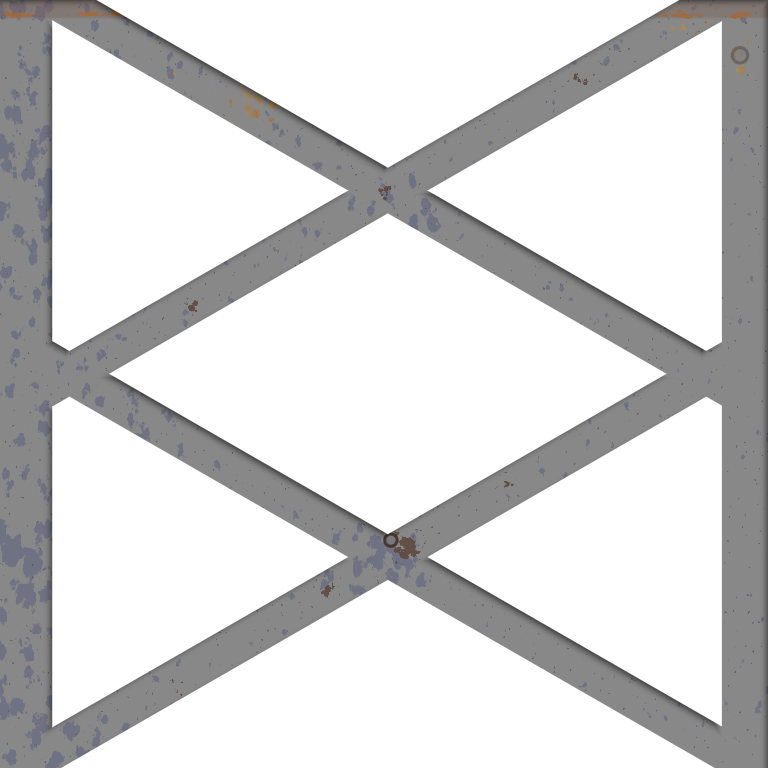
This pattern is drawn by a WebGL 2 fragment shader. Its source:

```glsl
#version 300 es
precision highp float;
// Worn grey steel lattice: two tiers of crossing braces between side posts, with white openings.

uniform vec2 u_resolution;
out vec4 outColor;

const vec3 OPENING = vec3(1.0);
const vec3 STEEL = vec3(0.533);
const vec3 BLUE_WEAR = vec3(0.42, 0.43, 0.51);
const vec3 DARK_FLECK = vec3(0.34, 0.33, 0.35);
const vec3 BROWN_RUST = vec3(0.36, 0.27, 0.23);
const vec3 ORANGE_RUST = vec3(0.64, 0.41, 0.22);
const vec3 OCHRE = vec3(0.68, 0.57, 0.34);

const vec2 JUNCTION = vec2(0.505, 0.2747); // lower brace crossing
const float TIER = 0.4772;                 // height of one repeat
const float SLOPE = 0.5755;
const float HALF_BRACE = 0.0297;           // measured vertically
const vec2 POST_EDGES = vec2(0.068, 0.940);

vec2 hash2(vec2 p) {
  vec3 q = fract(vec3(p.xyx) * vec3(0.1031, 0.1030, 0.0973));
  q += dot(q, q.yzx + 33.33);
  return fract((q.xx + q.yz) * q.zy);
}

// Cellular noise, brightest at the cell points
float cellular(vec2 p) {
  vec2 cell = floor(p), local = fract(p);
  float nearest = 1.0;
  for (int j = -1; j <= 1; j++)
    for (int i = -1; i <= 1; i++) {
      vec2 g = vec2(i, j);
      nearest = min(nearest, length(g + hash2(cell + g + 50.0) - local));
    }
  return 1.0 - nearest;
}

// Ragged flakes; coverage grows with density
float flakes(vec2 p, float density) {
  float sum = 0.0, amplitude = 0.5;
  for (int i = 0; i < 4; i++) {
    sum += amplitude * cellular(p);
    p = p * 2.1 + 7.3;
    amplitude *= 0.5;
  }
  return smoothstep(0.0, 0.05, sum + density - 0.82);
}

float spot(vec2 p, vec2 center, vec2 radius) {
  vec2 q = (p - center) / radius;
  return exp(-dot(q, q));
}

// Distance to the parallel braces of one slope, one per tier
float braces(vec2 p, float slope) {
  float v = p.y - JUNCTION.y - slope * (p.x - JUNCTION.x);
  v -= TIER * clamp(floor(v / TIER + 0.5), 0.0, 1.0);
  return (abs(v) - HALF_BRACE) / sqrt(1.0 + slope * slope);
}

float lattice(vec2 p) {
  float posts = min(p.x - POST_EDGES.x, POST_EDGES.y - p.x);
  return min(posts, min(braces(p, SLOPE), braces(p, -SLOPE)));
}

vec3 addBolt(vec3 color, vec2 p, vec2 center, float radius, float strength) {
  float r = length(p - center);
  float ring = 1.0 - smoothstep(0.001, 0.003, abs(r - radius));
  color = mix(color, STEEL * 0.9, strength * (1.0 - smoothstep(radius - 0.002, radius, r)));
  return mix(color, BROWN_RUST * 0.7, strength * ring);
}

vec3 wornSteel(vec2 p) {
  // Blue-grey wear, heavier toward the left
  float drift = sin(9.0 * p.x + 3.0 * sin(7.0 * p.y)) * sin(13.0 * p.y + 2.0 * sin(11.0 * p.x));
  float blueDensity = 0.07 + 0.15 * exp(-5.0 * p.x) + 0.06 * drift
    + 0.16 * spot(p, vec2(0.03, 0.28), vec2(0.05))
    + 0.14 * spot(p, JUNCTION, vec2(0.09, 0.05))
    + 0.12 * spot(p, JUNCTION + vec2(0.04, TIER - 0.02), vec2(0.05));
  vec3 color = mix(STEEL, BLUE_WEAR, 0.85 * flakes(p * vec2(34.0, 24.0), blueDensity));
  color = mix(color, DARK_FLECK, 0.7 * flakes(p * vec2(80.0, 62.0) + 9.0, 0.06));

  // Brown spots scattered along the rising braces
  float brown = 0.0;
  for (int i = 0; i < 7; i++) {
    vec2 h = hash2(vec2(float(i) + 3.0, 17.0));
    float x = mix(0.12, 0.9, (float(i) + h.x) / 7.0);
    float y = JUNCTION.y + SLOPE * (x - JUNCTION.x) + TIER * float(i % 2);
    brown += spot(p, vec2(x, y + 0.02 * (h.y - 0.5)), vec2(0.013));
  }
  brown += 1.2 * spot(p, JUNCTION + vec2(0.026, 0.015), vec2(0.022, 0.026));
  color = mix(color, BROWN_RUST, 0.85 * flakes(p * 60.0 + 21.0, 0.38 * brown - 0.06));

  // Orange stains near the top
  float orange = spot(p, vec2(0.33, 0.86), vec2(0.045, 0.04))
    + spot(p, vec2(0.963, 0.92), vec2(0.022, 0.04))
    + 0.8 * spot(p, vec2(0.90, 0.965), vec2(0.05, 0.015))
    + 0.6 * spot(p, vec2(0.22, 0.91), vec2(0.025));
  vec3 rust = mix(ORANGE_RUST, OCHRE, cellular(p * 45.0));
  color = mix(color, rust, 0.75 * flakes(p * vec2(58.0, 42.0) + 5.0, 0.32 * orange - 0.06));

  // Rusty seam across the top
  float seam = smoothstep(0.974, 0.979, p.y);
  color = mix(color, BROWN_RUST * 1.3, 0.35 * seam);
  float streak = spot(p, vec2(p.x, 0.981), vec2(1.0, 0.006));
  color = mix(color, ORANGE_RUST, 0.8 * flakes(p * vec2(25.0, 70.0), 0.34 * streak - 0.06));

  color = addBolt(color, p, JUNCTION + vec2(0.004, 0.022), 0.008, 0.9);
  return addBolt(color, p, vec2(0.9635, 0.928), 0.010, 0.4);
}

void main() {
  vec2 p = gl_FragCoord.xy / u_resolution;
  float pixel = 1.0 / min(u_resolution.x, u_resolution.y);

  // Soft inner shadow along edges facing up and right
  vec2 q = p + 0.007 * vec2(0.7, 0.71);
  float rim = max(lattice(q), max(q.x, q.y) - 1.0);
  float shade = smoothstep(-0.010, 0.011, rim);
  vec3 steel = wornSteel(p) * (1.0 - 0.62 * shade * shade);

  float opening = smoothstep(-0.7 * pixel, 0.7 * pixel, lattice(p));
  outColor = vec4(mix(steel, OPENING, opening), 1.0);
}
```
